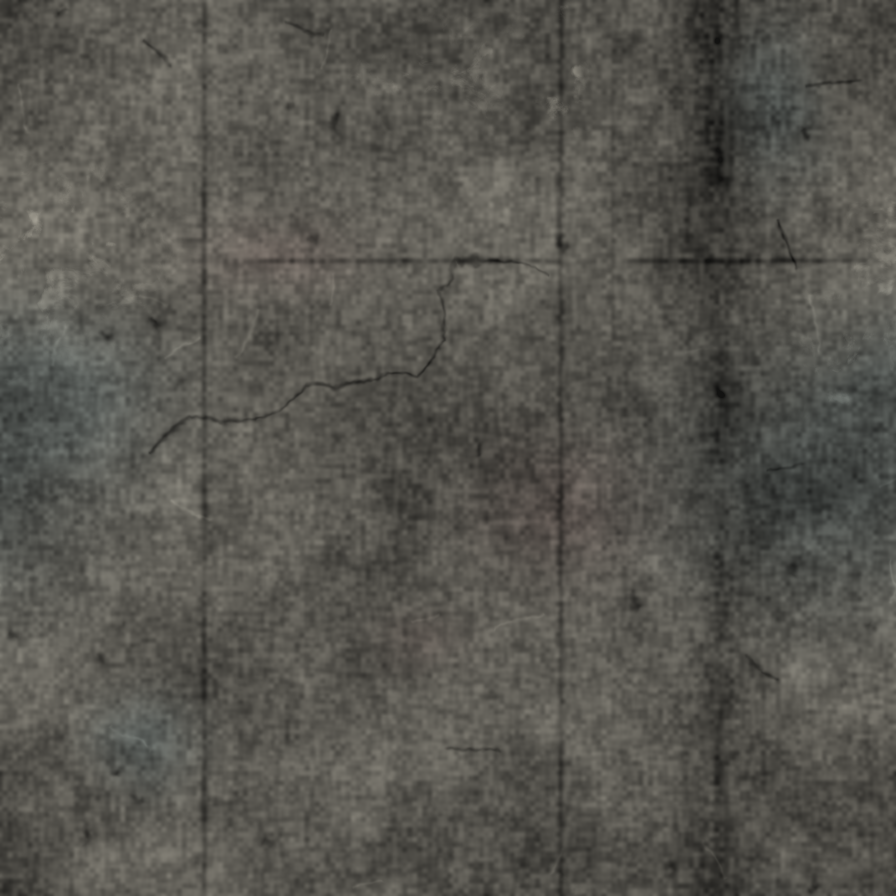
Reproduce this texture procedurally as a Shadertoy shader.

```glsl
// Weathered grey concrete: mottled slabs with thin joints, a sooty vertical streak,
// a wandering crack, pits and pale scuffs. Layers of wrapping value noise and
// toroidal distances are summed into one brightness, then tinted, so it tiles.

const vec3 CONCRETE = vec3(1.025, 1.0, 0.925);
const vec3 RUST = vec3(1.10, 0.97, 0.92);
const vec3 SLATE = vec3(0.93, 1.01, 0.99);

float hash(vec2 p, float seed) {
    vec3 q = fract(vec3(p.xyx + seed * 7.31) * vec3(0.1031, 0.1030, 0.0973));
    q += dot(q, q.yzx + 33.33);
    return fract((q.x + q.y) * q.z);
}

// Value noise that repeats after a whole number of cells
float noise(vec2 uv, vec2 cells, float seed) {
    vec2 p = uv * cells, i = floor(p), f = fract(p);
    f = f * f * (3.0 - 2.0 * f);
    vec2 a = mod(i, cells), b = mod(i + 1.0, cells);
    return mix(mix(hash(a, seed), hash(vec2(b.x, a.y), seed), f.x),
               mix(hash(vec2(a.x, b.y), seed), hash(b, seed), f.x), f.y);
}

float fbm(vec2 uv, vec2 cells, float seed) {
    float sum = 0.0, weight = 0.5;
    for (int k = 0; k < 5; k++) {
        sum += weight * noise(uv, cells, seed + float(k));
        cells *= 2.0;
        weight *= 0.5;
    }
    return sum / 0.96875;
}

// Shortest offset on the torus
vec2 wrapDelta(vec2 d) { return fract(d + 0.5) - 0.5; }

float blob(vec2 uv, vec2 centre, vec2 radius) {
    vec2 d = wrapDelta(uv - centre) / radius;
    return exp(-dot(d, d));
}

float line(float d, float width) { return exp(-d * d / (width * width)); }

float segmentDistance(vec2 p, vec2 a, vec2 b) {
    vec2 ab = b - a;
    return length(p - a - ab * clamp(dot(p - a, ab) / dot(ab, ab), 0.0, 1.0));
}

// Randomly turned short strokes, at most one per cell
float strokes(vec2 uv, float cells, float share, float reach, float width, float seed) {
    vec2 base = floor(uv * cells);
    float ink = 0.0;
    for (int y = -1; y <= 1; y++)
    for (int x = -1; x <= 1; x++) {
        vec2 cell = base + vec2(x, y), id = mod(cell, cells);
        float size = hash(id, seed + 1.0), angle = 6.2832 * hash(id, seed + 2.0);
        vec2 centre = (cell + vec2(hash(id, seed + 3.0), hash(id, seed + 4.0))) / cells;
        vec2 arm = reach * (0.3 + 0.7 * size) * vec2(cos(angle), sin(angle));
        float d = segmentDistance(uv, centre - arm, centre + arm);
        ink = max(ink, step(hash(id, seed), share) * (0.4 + 0.6 * size) * line(d, width));
    }
    return ink;
}

float crack(vec2 uv) {
    const vec2 path[9] = vec2[9](vec2(0.17, 0.495), vec2(0.22, 0.53), vec2(0.295, 0.535),
        vec2(0.35, 0.572), vec2(0.465, 0.583), vec2(0.488, 0.615), vec2(0.488, 0.685),
        vec2(0.51, 0.711), vec2(0.62, 0.700));
    float d = 1.0;
    for (int k = 0; k < 8; k++) d = min(d, segmentDistance(uv, path[k], path[k + 1]));
    float pressure = noise(uv, vec2(13.0), 61.0);
    return line(d, 0.0015 + 0.0022 * pressure) * (0.35 + 0.65 * pressure);
}

void mainImage(out vec4 fragColor, in vec2 fragCoord) {
    vec2 uv = fragCoord / iResolution.xy;
    vec2 wobble = vec2(fbm(uv, vec2(16.0), 40.0), fbm(uv, vec2(16.0), 50.0)) - 0.5;
    vec2 rough = uv + 0.035 * wobble;

    // Clouds, mottling, grain and faint woven fibres
    float light = 0.345 + 0.26 * (fbm(uv, vec2(4.0), 1.0) - 0.5);
    light += 0.15 * (fbm(rough, vec2(20.0), 8.0) - 0.5);
    light += 0.07 * (noise(uv, vec2(90.0), 14.0) - 0.5);
    light += 0.10 * (noise(uv, vec2(175.0), 15.0) - 0.5);
    light += 0.055 * (noise(uv, vec2(55.0, 190.0), 16.0) - 0.5);
    light += 0.055 * (noise(uv, vec2(190.0, 45.0), 17.0) - 0.5);

    // Broad stains and worn areas
    light += 0.06 * blob(rough, vec2(0.61, 0.76), vec2(0.10, 0.08));
    light += 0.04 * blob(rough, vec2(0.44, 0.16), vec2(0.18, 0.14));
    light -= 0.06 * blob(rough, vec2(0.90, 0.44), vec2(0.17, 0.12));
    light -= 0.06 * blob(rough, vec2(0.02, 0.57), vec2(0.08, 0.07));
    light -= 0.05 * blob(rough, vec2(0.32, 0.83), vec2(0.08, 0.05));

    // Sooty streak, strongest across the top edge
    float soot = 0.45 + 0.55 * blob(vec2(0.0, uv.y), vec2(0.0, 0.93), vec2(1.0, 0.23));
    float fibre = noise(uv, vec2(130.0, 9.0), 21.0);
    float band = line(wrapDelta(uv - 0.797).x + 0.02 * wobble.x, 0.042);
    float core = line(wrapDelta(uv - 0.802).x + 0.006 * wobble.x, 0.006);
    light -= soot * band * (0.045 + 0.09 * fibre);
    light -= soot * core * 0.12 * smoothstep(0.25, 0.7, noise(uv, vec2(60.0, 22.0), 22.0));

    // Straight joints; the horizontal one fades in and out
    float wear = 0.6 + 0.4 * noise(uv, vec2(8.0, 40.0), 30.0);
    float joints = line(uv.x - 0.228 + 0.002 * wobble.x, 0.0038);
    joints += line(uv.x - 0.626 + 0.002 * wobble.x, 0.0036);
    joints += 0.35 * line(uv.x - 0.684, 0.003) * smoothstep(0.48, 0.58, uv.y) * smoothstep(0.98, 0.85, uv.y);
    float ends = smoothstep(0.02, 0.12, uv.x) * smoothstep(0.98, 0.93, uv.x);
    float broken = 0.25 + 0.75 * smoothstep(0.3, 0.6, noise(uv, vec2(9.0, 1.0), 31.0));
    joints += 1.1 * ends * broken * line(uv.y - 0.709 + 0.004 * wobble.y, 0.0036);
    light -= 0.125 * wear * joints;

    // Crack, pits, dark nicks and pale scuffs
    light -= 0.21 * crack(rough);
    light -= 0.16 * strokes(rough, 14.0, 0.16, 0.005, 0.0045, 70.0);
    light -= 0.13 * strokes(rough, 6.0, 0.22, 0.032, 0.0026, 80.0);
    light += 0.07 * strokes(rough, 9.0, 0.25, 0.028, 0.0022, 90.0);
    float scuffed = blob(uv, vec2(0.625, 0.92), vec2(0.025, 0.07)) + 0.5 * blob(uv, vec2(0.5, 0.92), vec2(0.10, 0.06))
        + 0.6 * blob(uv, vec2(0.06, 0.72), vec2(0.12, 0.10)) + 0.5 * blob(uv, vec2(0.95, 0.60), vec2(0.06, 0.08));
    light += 0.20 * scuffed * smoothstep(0.55, 0.78, fbm(rough, vec2(48.0), 24.0));

    // Rusty and slate-coloured discolouration
    float rust = blob(rough, vec2(0.63, 0.43), vec2(0.09, 0.07)) + 0.8 * blob(rough, vec2(0.31, 0.72), vec2(0.08, 0.04))
        + 0.6 * blob(rough, vec2(0.47, 0.29), vec2(0.05, 0.03));
    float slate = blob(rough, vec2(0.92, 0.46), vec2(0.16, 0.13)) + blob(rough, vec2(0.05, 0.56), vec2(0.12, 0.08))
        + blob(rough, vec2(0.16, 0.17), vec2(0.05)) + blob(rough, vec2(0.86, 0.88), vec2(0.05, 0.08));
    vec3 tint = mix(CONCRETE, RUST, 0.65 * min(rust, 1.0));
    tint = mix(tint, SLATE, 0.7 * min(slate, 1.0));
    fragColor = vec4(clamp(max(light, 0.07) * tint, 0.0, 1.0), 1.0);
}
```
